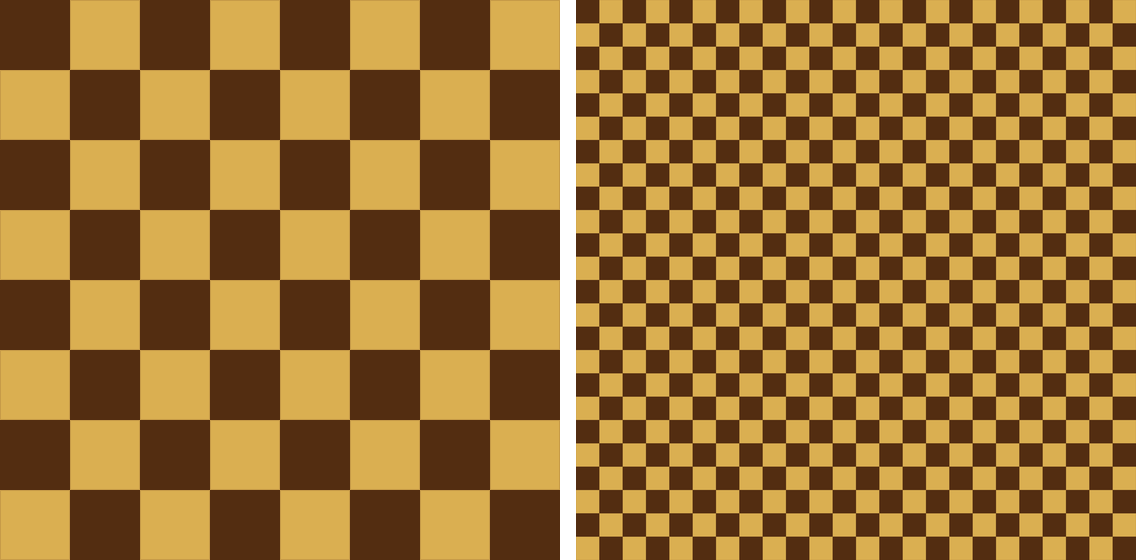
Left, the tile; right, the same tile 3 across and 3 down.
Reproduce this pattern procedurally as a WebGL 1 fragment shader.

```glsl
precision highp float;
// Checkerboard of flat dark brown and golden squares, light at the lower left.
// Each light square has a hairline rim; a signed distance to the nearest
// square edge gives smoothed coverage for both the rim and the face.

#define SQUARES 8.0                       // squares per side, even so it tiles
#define RIM_WIDTH 0.0104                  // in units of one square
#define DARK_COLOR vec3(0.325, 0.176, 0.067)
#define LIGHT_COLOR vec3(0.855, 0.686, 0.318)
#define RIM_COLOR vec3(0.75, 0.58, 0.27)

uniform vec2 u_resolution;

// Distance to the nearest square edge: positive in light, negative in dark.
float checkerDistance(vec2 p) {
  vec2 cell = floor(p);
  vec2 toEdge = 0.5 - abs(fract(p) - 0.5);
  float parity = mod(cell.x + cell.y, 2.0);
  return min(toEdge.x, toEdge.y) * (1.0 - 2.0 * parity);
}

// Share of a pixel lying on the positive side of an edge.
float coverage(float distanceToEdge, float pixelSize) {
  return clamp(distanceToEdge / pixelSize + 0.5, 0.0, 1.0);
}

void main() {
  vec2 p = gl_FragCoord.xy / u_resolution * SQUARES;
  float pixelSize = SQUARES / min(u_resolution.x, u_resolution.y);
  float d = checkerDistance(p);

  // Layer the rim over the dark ground, then the light face over the rim.
  vec3 color = mix(DARK_COLOR, RIM_COLOR, coverage(d, pixelSize));
  color = mix(color, LIGHT_COLOR, coverage(d - RIM_WIDTH, pixelSize));
  gl_FragColor = vec4(color, 1.0);
}
```
